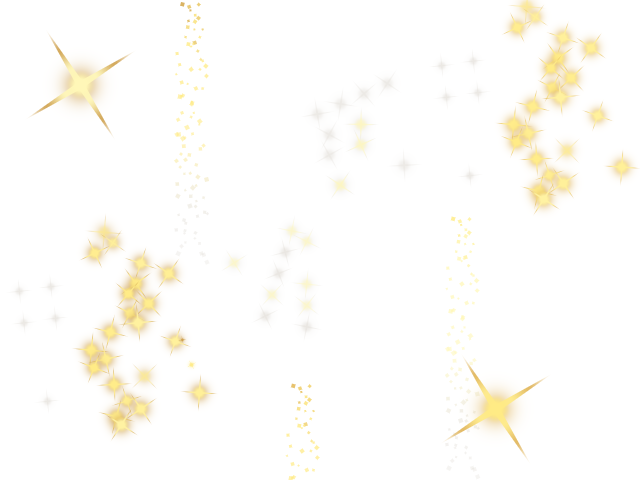
A WebGL 1 fragment shader for this background:

```glsl
precision highp float;
// Gold sparkles on white: two large four-armed stars, two winding clusters of
// small stars, pale groups between them and three falling columns of confetti.
// Each part is placed by a formula of its index and blended over the paper.

uniform vec2 u_resolution;

#define GOLD vec3(0.80, 0.61, 0.27)
#define AMBER vec3(0.87, 0.69, 0.32)
#define YELLOW vec3(1.00, 0.92, 0.52)
#define CREAM vec3(1.00, 0.97, 0.72)
#define MIST vec3(0.86, 0.84, 0.81)
#define STAR_SIZE 0.038
#define BIG_SIZE 0.140
#define CONFETTI_SIZE 0.0037
#define COLUMN_LENGTH 0.54

float hash(float n) {
  return fract(sin(n * 127.1 + 3.7) * 43758.5);
}

vec2 rotate(vec2 v, float a) {
  float c = cos(a), s = sin(a);
  return vec2(c * v.x + s * v.y, c * v.y - s * v.x);
}

// Halo, four tapered arms, then a bright core; body is the glow radius
// as a fraction of the arm length.
void sparkle(inout vec3 col, vec2 v, float size, float angle, float body,
             vec3 edge, vec3 core, float strength) {
  vec2 q = abs(rotate(v, angle)) / size;
  float along = max(q.x, q.y), across = min(q.x, q.y);
  if (along > 1.2) return;
  float d = length(q);
  float aa = 1.0 / (u_resolution.y * size);
  float halo = exp(-d * d / (body * body));
  col = mix(col, edge, halo * 0.75 * strength);
  float arm = clamp((0.055 * (1.0 - along) - across) / aa + 0.5, 0.0, 1.0);
  arm *= 1.0 - smoothstep(0.55, 1.0, along);
  vec3 armColor = mix(core, edge, smoothstep(body, body + 0.4, along));
  col = mix(col, armColor, arm * 0.9 * strength);
  float glow = 1.0 - smoothstep(0.3 * body, 0.95 * body, d);
  col = mix(col, core, glow * strength);
}

// A winding trail of stars with side branches and a ring of mist beside it
void goldCluster(inout vec3 col, vec2 p, vec2 origin, vec3 edge) {
  vec2 v = p - origin;
  for (int k = 0; k < 5; k++) {
    float a = 2.5 - 1.57 * float(k);
    vec2 c = k < 4 ? vec2(-0.170, -0.151) + 0.047 * vec2(cos(a), sin(a))
                   : vec2(-0.149, -0.352);
    sparkle(col, v - c, 0.030, 0.1, 0.38, MIST, MIST, 0.28);
  }
  for (int k = 0; k < 22; k++) {
    float i = float(k);
    float x = 0.042 * cos((i - 7.2) * 0.571) - 0.001 * (i - 10.0);
    x += 0.017 * (2.0 * mod(i, 2.0) - 1.0);
    x += 0.125 * (1.0 - step(1.0, mod(i + 9.0, 6.5)));
    x += 0.052 * (1.0 - step(1.0, mod(i + 9.0, 12.0)));
    float y = -0.0191 * i - 0.017 * sin(i * 0.15);
    float strength = mix(0.4, 1.0, smoothstep(-0.5, 2.0, i));
    if (k == 15) strength = 0.5;
    float size = STAR_SIZE * (0.92 + 0.25 * hash(i));
    vec3 core = mix(YELLOW, CREAM, hash(i + 40.0) * 0.6);
    sparkle(col, v - vec2(x, y), size, 1.57 * hash(i + 9.0), 0.42,
            edge, core, strength);
  }
}

// Two loose groups that alternate between faint mist and warm cream
void paleClusters(inout vec3 col, vec2 p) {
  for (int k = 0; k < 10; k++) {
    float i = float(k), odd = mod(i, 2.0);
    float angle = 1.57 * hash(i + 70.0);
    float upperX = k < 4 ? 0.807 - 0.0486 * i : mix(0.752, 0.686, odd);
    if (k == 8) upperX = 0.842;
    if (k == 9) upperX = 0.709;
    bool warm = k == 4 || k == 6 || k == 9;
    vec2 upper = vec2(upperX, 0.826 - 0.0213 * i - (k == 9 ? 0.02 : 0.0));
    sparkle(col, p - upper, 0.040, angle, 0.42, MIST,
            warm ? CREAM : MIST, warm ? 0.55 : 0.25);
    float lowerX = k == 3 ? 0.488 : mix(0.608 - 0.0069 * i, 0.639, odd);
    warm = !(k == 2 || k == 4 || k > 7);
    vec2 lower = vec2(lowerX, 0.519 - 0.0222 * i);
    sparkle(col, p - lower, 0.036, angle + 0.4, 0.42, MIST,
            warm ? CREAM : MIST, warm ? 0.42 : 0.3);
  }
}

// Small tilted squares, dense and golden at the top, fading downwards
void confetti(inout vec3 col, vec2 p, vec2 top, vec3 first, vec3 last) {
  if (abs(p.x - top.x) > 0.05) return;
  float aa = 1.0 / u_resolution.y;
  for (int k = 0; k < 90; k++) {
    float i = float(k), t = i / 90.0;
    float spread = mix(0.020, 0.034, smoothstep(0.02, 0.2, t));
    vec2 c = vec2((2.0 * hash(i) - 1.0) * spread,
                  -COLUMN_LENGTH * t - 0.015 * hash(i + 30.0));
    vec2 q = abs(rotate(p - top - c, 3.0 * hash(i + 60.0)));
    float size = CONFETTI_SIZE * (0.5 + 0.7 * hash(i + 95.0));
    float mask = clamp((size - max(q.x, q.y)) / aa + 0.5, 0.0, 1.0);
    vec3 tint = mix(first, last, smoothstep(0.0, 0.3, t + 0.2 * hash(i + 5.0)));
    tint = mix(tint, MIST, smoothstep(0.5, 0.85, t));
    col = mix(col, tint, mask * mix(0.9, 0.25, t));
  }
}

void main() {
  vec2 p = (gl_FragCoord.xy - vec2(0.5 * u_resolution.x, 0.0)) / u_resolution.y;
  p.x += 0.6667;
  vec3 col = vec3(1.0);

  confetti(col, p, vec2(0.399, 1.000), GOLD, YELLOW);
  confetti(col, p, vec2(0.963, 0.553), YELLOW, CREAM);
  confetti(col, p, vec2(0.630, 0.205), AMBER, YELLOW);
  paleClusters(col, p);
  goldCluster(col, p, vec2(1.128, 0.986), AMBER);
  goldCluster(col, p, vec2(0.248, 0.516), GOLD);

  // Stray glints and the two large stars
  sparkle(col, p - vec2(0.380, 0.292), 0.010, 0.2, 0.4, GOLD, GOLD, 0.7);
  sparkle(col, p - vec2(0.399, 0.240), 0.012, 0.5, 0.5, YELLOW, YELLOW, 0.8);
  sparkle(col, p - vec2(0.168, 0.823), BIG_SIZE, 0.56, 0.24, GOLD, CREAM, 1.0);
  sparkle(col, p - vec2(1.033, 0.148), BIG_SIZE, 0.56, 0.24, AMBER, YELLOW, 1.0);

  gl_FragColor = vec4(col, 1.0);
}
```
